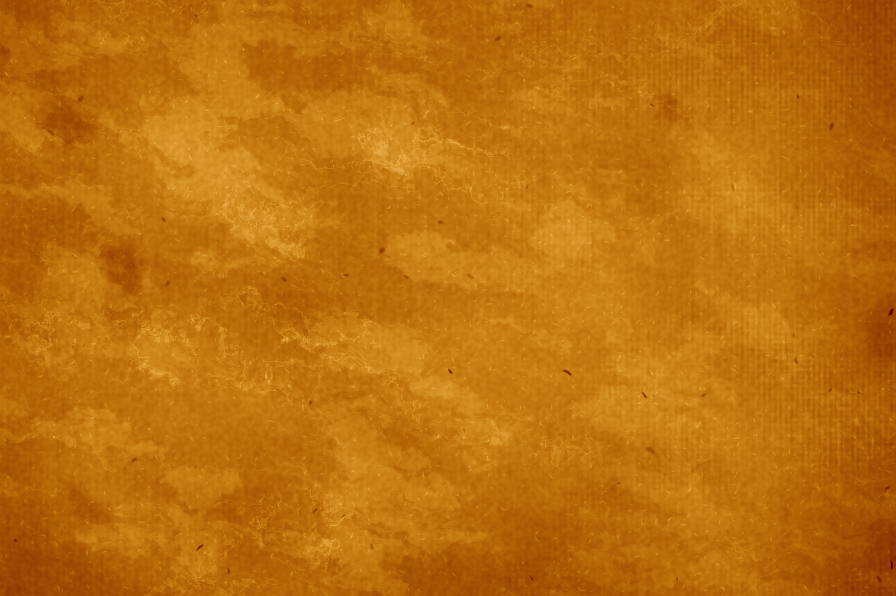
A Shadertoy shader for this texture:

```glsl
const float TAU = 6.2831853;

float hash(vec2 cell, float seed) {
    uvec2 q = uvec2(ivec2(cell)) * uvec2(1597334673u, 3812015801u);
    uint n = (q.x ^ q.y ^ uint(seed * 7919.0)) * 1597334673u;
    n = (n ^ (n >> 15)) * 2246822519u;
    n ^= n >> 13;
    return float(n >> 8) / 16777216.0;
}

vec2 direction(float turn) {
    return vec2(cos(TAU * turn), sin(TAU * turn));
}

float cornerSlope(vec2 cell, vec2 offset, float seed) {
    return dot(direction(hash(cell, seed)), offset);
}

float gradientNoise(vec2 p, float seed) {
    vec2 i = floor(p), f = p - i;
    vec2 w = f * f * f * (f * (f * 6.0 - 15.0) + 10.0);
    vec2 e = vec2(1, 0);
    float low = mix(cornerSlope(i, f, seed), cornerSlope(i + e.xy, f - e.xy, seed), w.x);
    float high = mix(cornerSlope(i + e.yx, f - e.yx, seed), cornerSlope(i + e.xx, f - e.xx, seed), w.x);
    return mix(low, high, w.y);
}

float fbm(vec2 p, float gain, float seed) {
    float sum = 0.0, amplitude = 1.0;
    for (int octave = 0; octave < 6; octave++) {
        sum += amplitude * gradientNoise(p, seed + float(octave));
        p = mat2(1.6, 1.2, -1.2, 1.6) * p;
        amplitude *= gain;
    }
    return sum;
}

// Thin wrinkle along the zero line of a noise field
float crease(vec2 p, float width, float seed) {
    return 1.0 - smoothstep(0.0, width, abs(fbm(p, 0.5, seed)));
}

// Short, randomly turned strokes scattered over a grid
float flecks(vec2 p, float cells, float density, vec2 size, float seed) {
    vec2 cell = floor(p * cells);
    vec2 centre = 0.3 + 0.4 * vec2(hash(cell, seed), hash(cell, seed + 1.0));
    vec2 d = fract(p * cells) - centre;
    vec2 axis = direction(hash(cell, seed + 2.0));
    vec2 local = vec2(dot(d, axis), dot(d, vec2(-axis.y, axis.x)));
    float scale = mix(0.5, 1.0, hash(cell, seed + 3.0));
    float shape = 1.0 - smoothstep(0.3, 1.0, length(local / (size * scale)));
    return shape * step(hash(cell, seed + 4.0), density);
}

// Woven threads, broken up along their length
float weave(vec2 p, float threads) {
    float vertical = cos(TAU * threads * p.x) * (0.6 + gradientNoise(p * vec2(70, 28), 31.0));
    float across = cos(TAU * threads * p.y) * (0.4 + gradientNoise(p * vec2(28, 70), 32.0));
    return vertical + 0.55 * across;
}

float edgeShade(vec2 uv, float wobble) {
    uv += 0.07 * wobble;
    float right = smoothstep(0.84, 1.0, uv.x);
    float left = 1.0 - smoothstep(0.0, 0.17, uv.x);
    float top = smoothstep(0.72, 1.05, uv.y);
    float bottom = 1.0 - smoothstep(-0.02, 0.30, uv.y);
    return 0.50 * right + 0.30 * left + 0.32 * top + 0.42 * bottom;
}

vec3 amber(float tone) {
    float t = clamp(tone, -1.3, 1.35);
    vec3 color = vec3(0.63, 0.30, 0.01) + vec3(0.20, 0.26, 0.0) * t;
    color.b += 0.13 * pow(max(t, 0.0), 2.2);
    return max(color, 0.0);
}

void mainImage(out vec4 fragColor, in vec2 fragCoord) {
    vec2 uv = fragCoord / iResolution.xy;
    vec2 p = fragCoord / iResolution.y;
    vec2 slant = vec2(p.x, p.y + 0.22 * p.x);
    vec2 warp = vec2(fbm(p * 9.0, 0.6, 3.0), fbm(p * 9.0, 0.6, 13.0));

    // Broad stains and worn patches
    float cloud = fbm(slant * vec2(2.6, 4.2), 0.55, 41.0);
    float wear = fbm(slant * vec2(4.0, 9.0) + 0.25 * warp, 0.68, 51.0);
    float scuff = smoothstep(-0.08, 0.38, wear);
    float leftward = 1.0 - smoothstep(0.35, 0.85, uv.x);
    float tone = 0.70 - edgeShade(uv, cloud) + 0.32 * cloud;
    tone += mix(0.20, 0.34, leftward) * (scuff - 0.36);

    // Paper grain, vertical streaks and cloth threads
    float grain = gradientNoise(p * 120.0, 61.0) + 0.7 * gradientNoise(p * 55.0, 62.0);
    float streak = gradientNoise(p * vec2(85, 5), 63.0);
    float cloth = mix(0.035, 0.15, smoothstep(0.45, 0.95, uv.x));
    cloth *= smoothstep(-0.35, 0.35, gradientNoise(p * 5.0, 64.0));
    tone += 0.20 * grain + 0.10 * streak + cloth * weave(p, 108.0);

    // Pale wrinkles and rubbed fibres
    float creaseArea = smoothstep(-0.02, 0.30, gradientNoise(slant * vec2(3, 5), 71.0));
    float wrinkles = crease(slant * vec2(4, 7) + 0.3 * warp, 0.045, 72.0);
    wrinkles += 0.6 * crease(p * 11.0 + 0.4 * warp, 0.06, 82.0);
    tone += 0.36 * creaseArea * wrinkles * (0.5 + 0.5 * leftward);
    vec2 bent = p + 0.008 * warp;
    tone += 0.34 * flecks(bent, 36.0, 0.35, vec2(0.28, 0.09), 91.0);
    tone += 0.30 * flecks(bent + 0.37, 62.0, 0.25, vec2(0.28, 0.15), 101.0);

    // Sparse dark nicks and faint smudges
    tone -= 1.3 * flecks(bent, 7.0, 0.13, vec2(0.10, 0.035), 111.0);
    tone -= 0.6 * flecks(bent + 0.19, 20.0, 0.06, vec2(0.20, 0.10), 121.0);
    tone -= 0.35 * flecks(p + 0.03 * warp, 3.0, 0.25, vec2(0.25, 0.14), 131.0);

    fragColor = vec4(amber(tone), 1.0);
}
```
